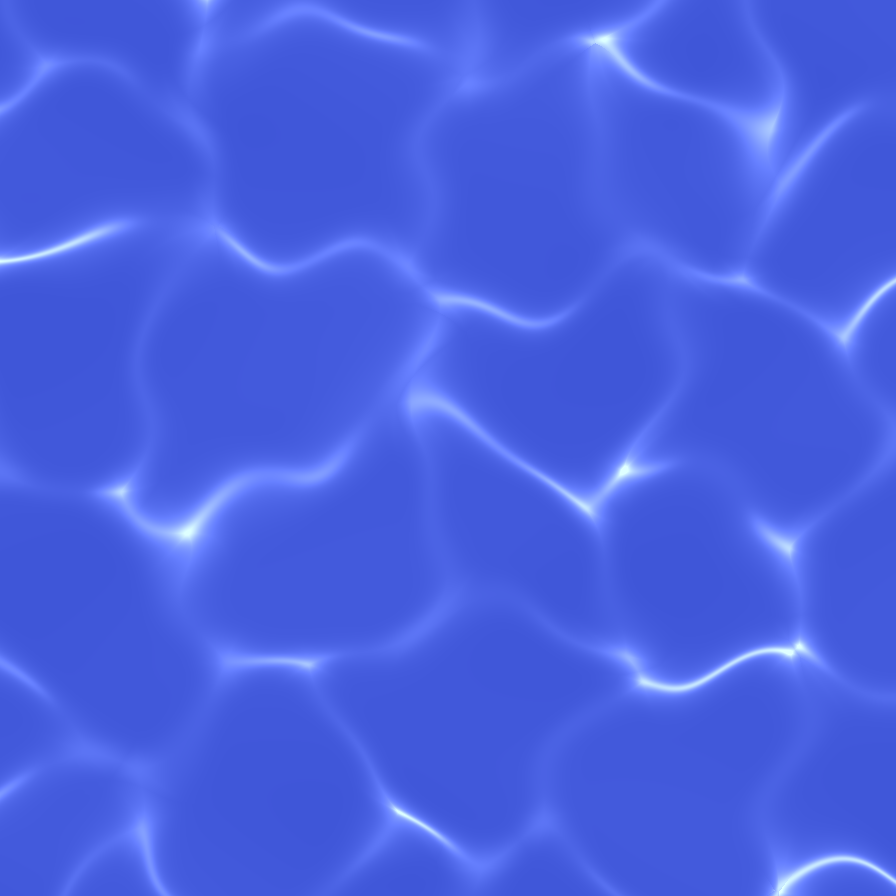
Reproduce this texture procedurally as a Shadertoy shader.

```glsl
// Sunlit water caustics: soft pale filaments and hot spots on saturated blue.

const vec3  WATER         = vec3(0.255, 0.345, 0.855);
const vec3  LIGHT_TINT    = vec3(1.0, 1.07, 1.0);
const float CELLS         = 4.4;    // caustic cells across the canvas
const float JITTER        = 0.85;   // irregularity of the cells
const float WARP          = 0.022;  // bend of the filaments, in canvas units
const float CORE_LIGHT    = 0.45;
const float CORE_SHARP    = 0.045;  // width of a bright filament, in cells
const float CORE_BLURRED  = 0.11;   // width of a dim filament, in cells
const float HALO_LIGHT    = 0.062;
const float HALO_WIDTH    = 0.17;
const float CROSS_LIGHT   = 0.12;   // share of light left in upright filaments
const float MAX_LIGHT     = 0.62;
const float SWELL         = 0.009;  // slow variation of the water colour

vec2 hash2(vec2 cell) {
    vec2 k = vec2(dot(cell, vec2(127.1, 311.7)), dot(cell, vec2(269.5, 183.3)));
    return fract(sin(k) * 43758.55);
}

// Layered sines that bend the straight cell borders into waves.
vec2 bend(vec2 p) {
    vec2 wide = sin(p.yx * vec2(19.0, 23.0) + p * 7.0 + vec2(0.6, 2.1));
    vec2 fine = sin(p.yx * vec2(43.0, 37.0) - p * 15.0 + vec2(3.7, 1.2));
    return p + WARP * (wide + 0.35 * fine);
}

// Where the light gathers: 0 is dim, 1 is fully focused.
float focusAt(vec2 p) {
    float s = sin(dot(p, vec2(13.0, 9.0)) + 0.8)
            + sin(dot(p, vec2(-8.0, 19.0)) + 2.4)
            + 0.7 * sin(dot(p, vec2(25.0, -14.0)) + 4.1);
    return smoothstep(-1.3, 1.7, s);
}

// Light of the border between two cell centres; gap is zero on the border.
float filament(float gap, vec2 across, float focus) {
    vec2 n = normalize(across);
    float level = smoothstep(0.1, 0.95, n.y * n.y);
    float power = focus * mix(CROSS_LIGHT, 1.0, level);
    float x = gap / mix(CORE_BLURRED, CORE_SHARP, power);
    float core = CORE_LIGHT * pow(power, 1.5) / ((1.0 + x * x) * (1.0 + x * x));
    float h = gap / HALO_WIDTH;
    return core + HALO_LIGHT * mix(0.55, 1.0, power) * exp(-h * h);
}

// Cellular noise: the three nearest centres, as offset (xy) and distance (z).
float caustics(vec2 q, float focus) {
    vec3 a = vec3(9.0), b = vec3(9.0), c = vec3(9.0);
    vec2 home = floor(q);
    for (int j = -2; j <= 2; j++) {
        for (int i = -2; i <= 2; i++) {
            vec2 cell = home + vec2(i, j);
            vec2 offset = cell + 0.5 + JITTER * (hash2(cell) - 0.5) - q;
            vec3 site = vec3(offset, length(offset));
            if (site.z < a.z)      { c = b; b = a; a = site; }
            else if (site.z < b.z) { c = b; b = site; }
            else if (site.z < c.z) { c = site; }
        }
    }
    // Summing all pairs keeps corners continuous and makes them glow.
    return filament(b.z - a.z, b.xy - a.xy, focus)
         + filament(c.z - a.z, c.xy - a.xy, focus)
         + filament(c.z - a.z, c.xy - b.xy, focus);
}

void mainImage(out vec4 fragColor, in vec2 fragCoord) {
    vec2 uv = fragCoord / iResolution.y;
    float light = min(caustics(bend(uv) * CELLS, focusAt(uv)), MAX_LIGHT);
    float swell = SWELL * sin(uv.x * 9.0 + 2.0 * sin(uv.y * 7.0)) * sin(uv.y * 11.0 + 1.0);
    vec3 color = WATER + swell + light * LIGHT_TINT;
    fragColor = vec4(clamp(color, 0.0, 1.0), 1.0);
}
```
